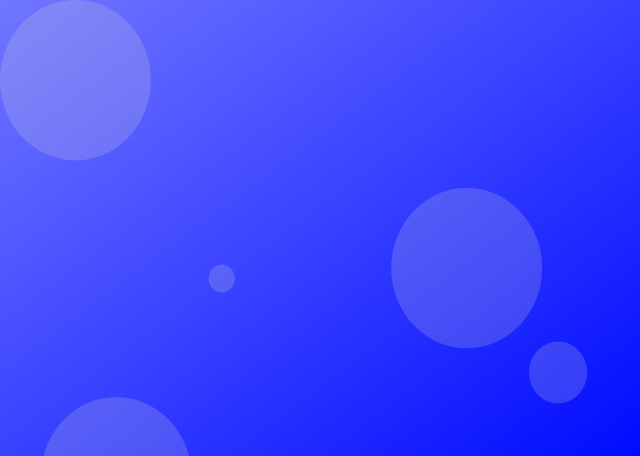
Give the GLSL for this background, as a Shadertoy shader.

```glsl
// Diagonal blue gradient with five translucent pale ovals.

#define LIGHT_BLUE vec3(0.440, 0.465, 1.0)
#define DEEP_BLUE vec3(0.0, 0.045, 1.0)
#define OVAL_TINT vec3(0.85)
#define OVAL_OPACITY 0.2
#define OVAL_RADII vec2(0.1178, 0.1758)
#define GRADIENT_AXIS vec2(0.51, 0.49)

// Each oval: centre in canvas units, then scale relative to OVAL_RADII
const vec3 OVALS[5] = vec3[5](
    vec3(0.1178, 0.8242, 1.0),
    vec3(0.7292, 0.4121, 1.0),
    vec3(0.1816, -0.0467, 1.0),
    vec3(0.3464, 0.3892, 0.173),
    vec3(0.8720, 0.1832, 0.385)
);

// Coverage of an oval, with an edge about one pixel wide
float ovalMask(vec2 uv, vec2 centre, vec2 radii) {
    vec2 p = (uv - centre) / radii;
    float len = max(length(p), 1e-4);
    float pixel = length(p / (radii * iResolution.xy)) / len;
    return clamp(0.5 - (len - 1.0) / pixel, 0.0, 1.0);
}

void mainImage(out vec4 fragColor, in vec2 fragCoord) {
    vec2 uv = fragCoord / iResolution.xy;

    // Background runs from the upper left to the lower right
    float ramp = dot(vec2(uv.x, 1.0 - uv.y), GRADIENT_AXIS);
    vec3 color = mix(LIGHT_BLUE, DEEP_BLUE, ramp);

    // Translucent ovals
    for (int i = 0; i < 5; i++) {
        float mask = ovalMask(uv, OVALS[i].xy, OVAL_RADII * OVALS[i].z);
        color = mix(color, OVAL_TINT, OVAL_OPACITY * mask);
    }

    fragColor = vec4(color, 1.0);
}
```
